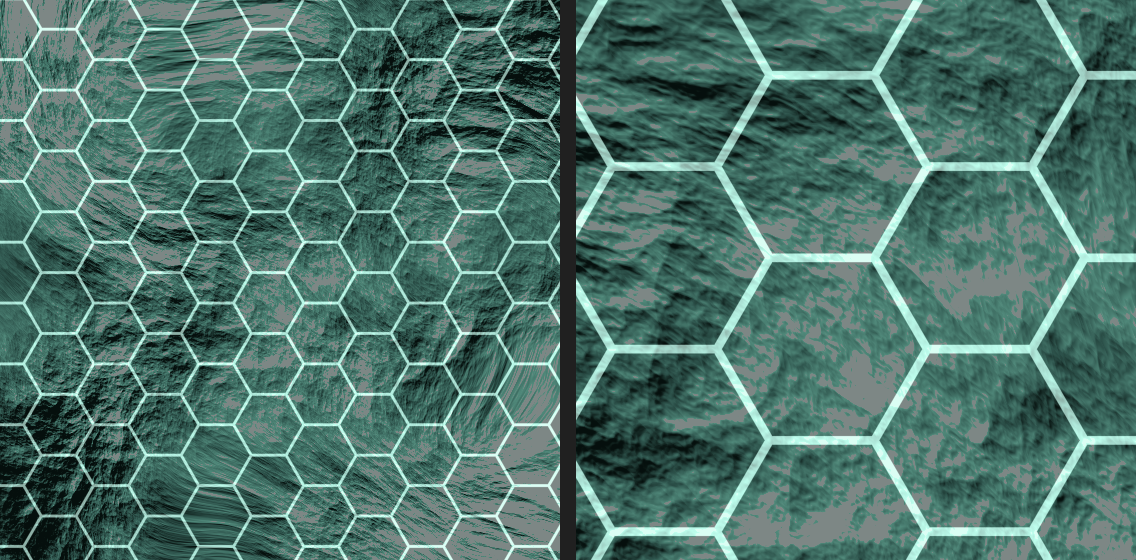
Left, the full canvas; right, a detail of the centre.
Write a Shadertoy shader that draws this pattern.

```glsl
const vec2 HEX_PITCH = vec2(0.09375, 0.10866);  // column and row spacing
const vec2 HEX_ORIGIN = vec2(0.1048, 0.8935);   // centre of one cell
const float LINE_HALF_WIDTH = 0.0026;

const vec3 SHADOW = vec3(0.02, 0.06, 0.05);
const vec3 DEEP_GREEN = vec3(0.18, 0.33, 0.30);
const vec3 SEA_GREEN = vec3(0.33, 0.56, 0.50);
const vec3 PALE_GREY = vec3(0.49, 0.53, 0.52);
const vec3 LINE_LIGHT = vec3(0.54, 0.65, 0.62);

mat2 rotation(float angle) {
    float c = cos(angle), s = sin(angle);
    return mat2(c, s, -s, c);
}

// Unit gradient with a hashed direction for each lattice point
vec2 latticeGradient(vec2 cell) {
    uvec2 k = uvec2(ivec2(cell));
    uint h = (k.x * 73856093u) ^ (k.y * 19349663u);
    h = (h ^ (h >> 15u)) * 2246822519u;
    h = (h ^ (h >> 13u)) * 3266489917u;
    float angle = float((h >> 8u) & 65535u) * 6.28319 / 65536.0;
    return vec2(cos(angle), sin(angle));
}

float gradientNoise(vec2 p) {
    vec2 cell = floor(p), f = p - cell;
    vec2 w = f * f * f * (f * (f * 6.0 - 15.0) + 10.0);
    vec2 r = vec2(1.0, 0.0);
    float a = dot(latticeGradient(cell), f);
    float b = dot(latticeGradient(cell + r.xy), f - r.xy);
    float c = dot(latticeGradient(cell + r.yx), f - r.yx);
    float d = dot(latticeGradient(cell + r.xx), f - r.xx);
    return mix(mix(a, b, w.x), mix(c, d, w.x), w.y);
}

// Creased fractal height: absolute noise leaves sharp folds
float creasedHeight(vec2 p, int octaves) {
    float height = 0.0, amplitude = 0.5;
    for (int i = 0; i < octaves; i++) {
        height += amplitude * abs(gradientNoise(p));
        p = mat2(1.6, 1.2, -1.2, 1.6) * p + 7.3;
        amplitude *= 0.5;
    }
    return height;
}

// Rock strata with wandering direction, stretched along the grain
float rockHeight(vec2 p) {
    vec2 bend = vec2(gradientNoise(p * 4.0 + 3.7), gradientNoise(p * 4.0 + 19.1));
    float grain = 0.75 + 0.7 * gradientNoise(p * 2.3 + 11.0);
    vec2 q = rotation(grain) * (p - 0.5 + 0.06 * bend);
    return creasedHeight(q * vec2(5.0, 9.0) + 31.0, 6);
}

// Directional slope of the rock, scaled to about unit range
float rockRelief(vec2 p, vec2 lightDir, float reach) {
    return (rockHeight(p + lightDir * reach) - rockHeight(p)) / (reach * 7.0);
}

// Broad light and dark regions
float broadTone(vec2 p) {
    float patches = 0.40 * gradientNoise(p * 3.2 + 5.0) + 0.28 * gradientNoise(p * 7.0 + 23.0);
    return 0.48 + patches - 1.2 * (p.x - 0.5) * (p.y - 0.55);
}

vec3 rockColor(float tone) {
    vec3 color = mix(SHADOW, DEEP_GREEN, smoothstep(-0.05, 0.38, tone));
    color = mix(color, SEA_GREEN, clamp((tone - 0.33) / 0.37, 0.0, 1.0));
    return mix(color, PALE_GREY, smoothstep(0.66, 0.70, tone));
}

// Distance to the nearest edge of a flat-topped hexagon grid
float hexEdgeDistance(vec2 p, vec2 pitch) {
    vec2 period = vec2(2.0 * pitch.x, pitch.y);
    vec2 a = mod(p + 0.5 * period, period) - 0.5 * period;
    vec2 b = mod(p, period) - 0.5 * period;
    vec2 local = abs(dot(a, a) < dot(b, b) ? a : b);
    vec2 neighbour = vec2(pitch.x, 0.5 * pitch.y);
    float slanted = 0.5 * length(neighbour) - dot(local, normalize(neighbour));
    return min(0.5 * pitch.y - local.y, slanted);
}

void mainImage(out vec4 fragColor, in vec2 fragCoord) {
    vec2 p = fragCoord / iResolution.y;
    float pixel = 1.0 / iResolution.y;

    // Rough stone
    float contrast = 0.27 + 0.15 * gradientNoise(p * 3.0 + 41.0);
    float relief = rockRelief(p, normalize(vec2(-0.5, 0.85)), 0.0025);
    vec3 color = rockColor(broadTone(p) + contrast * relief);

    // Translucent grid, brighter over light stone
    float edge = hexEdgeDistance(p - HEX_ORIGIN, HEX_PITCH);
    float line = 1.0 - smoothstep(-0.75 * pixel, 0.75 * pixel, edge - LINE_HALF_WIDTH);
    vec3 lit = min(LINE_LIGHT + 0.65 * color, 1.0);
    fragColor = vec4(mix(color, lit, line), 1.0);
}
```
